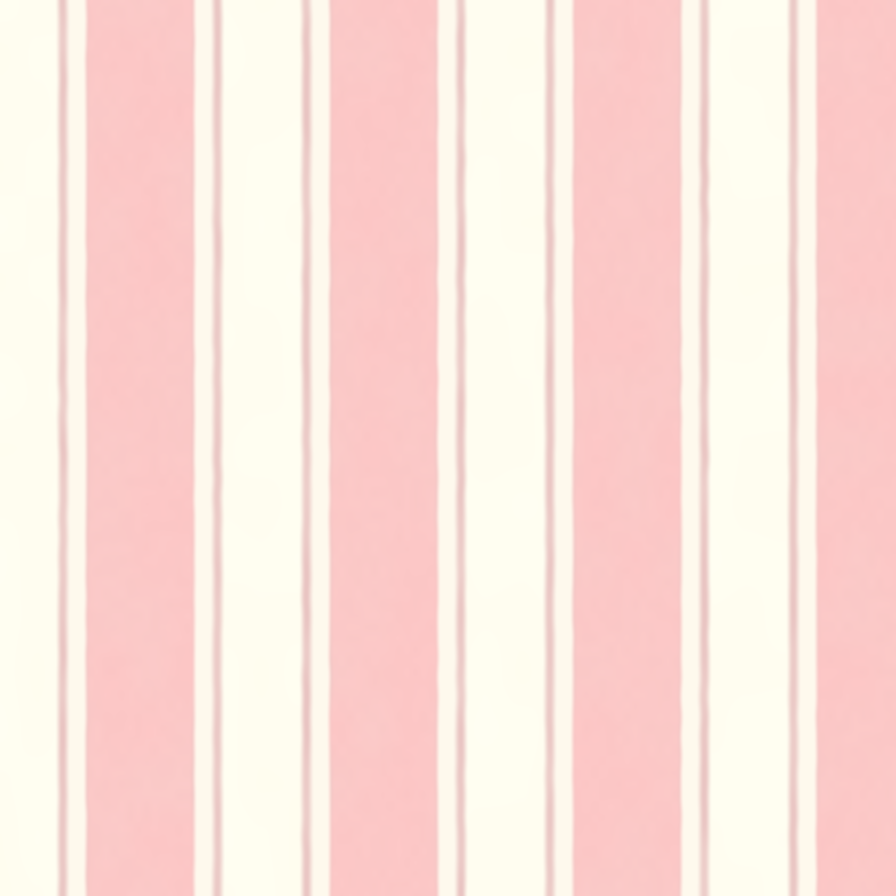
Write a WebGL 2 fragment shader that draws this pattern.

```glsl
#version 300 es
precision highp float;
// Vertical wallpaper stripes: wide pink bands on cream, each flanked by two
// thin dusty-rose lines. One folded distance to the nearest band centre draws
// every stripe; value noise adds faint print mottling and edge wobble.
uniform vec2 u_resolution;
out vec4 fragColor;

float hash(vec2 p) {
  p = fract(p * vec2(0.1031, 0.1137));
  p += dot(p, p.yx + 33.33);
  return fract((p.x + p.y) * p.x * 7.31);
}

float noise(vec2 p) {
  vec2 cell = floor(p);
  vec2 f = fract(p);
  f = f * f * (3.0 - 2.0 * f);
  return mix(mix(hash(cell), hash(cell + vec2(1.0, 0.0)), f.x),
             mix(hash(cell + vec2(0.0, 1.0)), hash(cell + 1.0), f.x), f.y);
}

// Soft coverage of a strip: 1 inside, 0 outside, half at the edge
float strip(float dist, float halfWidth, float blur) {
  return 1.0 - smoothstep(halfWidth - blur, halfWidth + blur, dist);
}

void main() {
  vec2 uv = gl_FragCoord.xy / u_resolution;
  float pixel = 1.0 / u_resolution.x;

  // Distance to the nearest band centre
  float period = 0.2717;
  float wobble = (noise(uv * vec2(30.0, 45.0)) - 0.5) * 0.0012;
  float offset = mod(uv.x - 0.1565 + 0.5 * period, period) - 0.5 * period;
  float dist = abs(offset + wobble);

  float blur = max(0.0034, pixel);
  float band = strip(dist, 0.0605, blur);
  float line = strip(abs(dist - 0.0862), 0.0047, max(0.0042, pixel));

  // Cream ground, slightly warmer in the gap between band and line
  float mottle = noise(uv * vec2(24.0, 16.0)) - 0.5;
  float grain = noise(uv * vec2(110.0, 80.0)) - 0.5;
  vec3 cream = vec3(1.0, 0.994, 0.943) + vec3(-0.003, 0.004, 0.010) * mottle;
  vec3 color = mix(cream, vec3(0.995, 0.975, 0.93), strip(dist, 0.083, 0.004));

  // Pink band, greyer in a narrow worn rim
  vec3 pink = vec3(0.985, 0.783, 0.778) + vec3(-0.008, 0.014, 0.010) * mottle + 0.008 * grain;
  float rim = strip(abs(dist - 0.0590), 0.0012, 0.0035);
  pink = mix(pink, vec3(0.92, 0.77, 0.765), rim * (0.45 + 0.5 * mottle));
  color = mix(color, pink, band);

  // Thin dusty-rose lines, fading unevenly along their length
  float fade = 0.90 + 0.2 * (noise(uv * vec2(14.0, 22.0) + 7.0) - 0.5);
  color = mix(color, vec3(0.912, 0.765, 0.757), line * fade);

  fragColor = vec4(clamp(color, 0.0, 1.0), 1.0);
}
```
